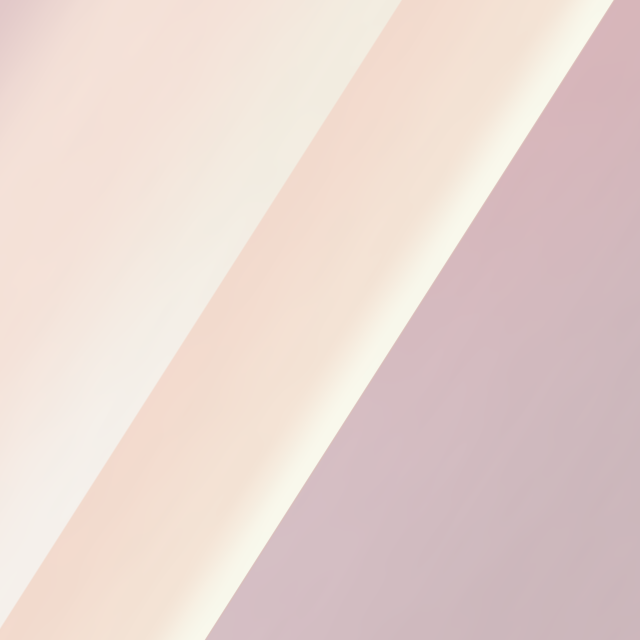
Write a WebGL 2 fragment shader that draws this background.

```glsl
#version 300 es
precision highp float;
// Soft diagonal paper panels in blush, ivory and mauve with a glowing fold.

uniform vec2 u_resolution;
out vec4 fragColor;

// Layout: diagonals are measured by where they cross the bottom edge
const float LEAN = 0.639;
const float LEFT_FOLD = -0.0112;
const float RIGHT_FOLD = 0.3203;
const float GLOW_WIDTH = 0.105;
const float RIM_WIDTH = 0.0022;
const float GRAIN = 0.006;

// Left panel
const vec3 CORNER_ROSE = vec3(0.870, 0.765, 0.775);
const vec3 PALE_BLUSH = vec3(0.957, 0.882, 0.845);
const vec3 IVORY_TOP = vec3(0.950, 0.927, 0.880);
const vec3 IVORY_LOW = vec3(0.960, 0.942, 0.922);

// Middle band
const vec3 PEACH = vec3(0.950, 0.855, 0.805);
const vec3 BEIGE = vec3(0.955, 0.890, 0.835);
const vec3 GLOW = vec3(0.975, 0.972, 0.925);

// Right panel
const vec3 MAUVE_TOP = vec3(0.842, 0.712, 0.730);
const vec3 MAUVE_LOW = vec3(0.835, 0.747, 0.768);
const vec3 MAUVE_FAR = vec3(0.800, 0.717, 0.735);
const vec3 RIM = vec3(0.860, 0.745, 0.710);

float hash(vec2 p) {
    p = fract(p * vec2(0.1031, 0.1137));
    p += dot(p, p.yx + 33.33);
    return fract((p.x + p.y) * p.x * 17.0);
}

float valueNoise(vec2 p) {
    vec2 cell = floor(p);
    vec2 f = fract(p);
    f = f * f * (3.0 - 2.0 * f);
    float low = mix(hash(cell), hash(cell + vec2(1, 0)), f.x);
    float high = mix(hash(cell + vec2(0, 1)), hash(cell + vec2(1, 1)), f.x);
    return mix(low, high, f.y);
}

vec3 leftPanel(float s, float height) {
    vec3 ivory = mix(IVORY_LOW, IVORY_TOP, smoothstep(0.2, 0.9, height));
    vec3 color = mix(PALE_BLUSH, ivory, smoothstep(-0.34, -0.03, s));
    return mix(CORNER_ROSE, color, smoothstep(-0.70, -0.44, s));
}

vec3 middleBand(float s) {
    vec3 color = mix(PEACH, BEIGE, smoothstep(LEFT_FOLD, 0.23, s));
    float glow = smoothstep(RIGHT_FOLD - GLOW_WIDTH, RIGHT_FOLD - 0.01, s);
    return mix(color, GLOW, glow);
}

vec3 rightPanel(float s, float height) {
    vec3 color = mix(MAUVE_LOW, MAUVE_TOP, smoothstep(0.1, 0.95, height));
    return mix(color, MAUVE_FAR, smoothstep(RIGHT_FOLD, 0.85, s));
}

void main() {
    vec2 uv = gl_FragCoord.xy / u_resolution;
    float s = uv.x - LEAN * uv.y;
    float blur = 0.75 * fwidth(s);

    // Panels joined at the two folds
    vec3 color = leftPanel(s, uv.y);
    color = mix(color, middleBand(s), smoothstep(-blur, blur, s - LEFT_FOLD));
    color = mix(color, rightPanel(s, uv.y), smoothstep(-blur, blur, s - RIGHT_FOLD));

    // Thin warm rim along the bright fold
    float rim = 1.0 - smoothstep(0.0, RIM_WIDTH, abs(s - RIGHT_FOLD - 0.001));
    color = mix(color, RIM, 0.6 * rim);

    // Faint mottling stretched along the folds
    float mottle = valueNoise(vec2(s * 45.0, uv.y * 14.0) + 40.0);
    color += GRAIN * (mottle - 0.5);

    fragColor = vec4(color, 1.0);
}
```
